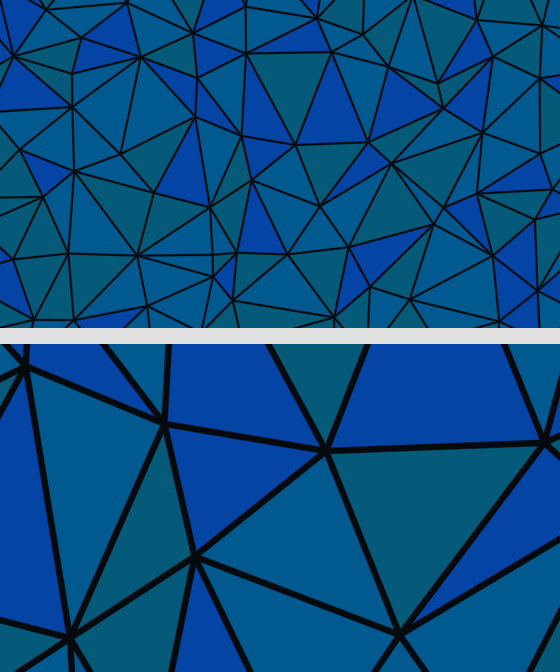
Top, the full canvas; bottom, a detail of the centre.
Write a WebGL 2 fragment shader that draws this background.

```glsl
#version 300 es
precision highp float;
// Irregular mesh of flat blue and teal triangles with thin dark edges.

uniform vec2 u_resolution;
out vec4 fragColor;

// Two random values in 0..1 for an integer cell.
vec2 hash2(vec2 cell) {
    uvec2 v = uvec2(ivec2(cell) + 1024) * 1664525u + 1013904223u;
    v.x += v.y * 1664525u;
    v.y += v.x * 1664525u;
    v ^= v >> 16u;
    v.x += v.y * 1664525u;
    v.y += v.x * 1664525u;
    v ^= v >> 16u;
    return vec2(v >> 8u) / 16777216.0;
}

float cross2(vec2 a, vec2 b) {
    return a.x * b.y - a.y * b.x;
}

// True if the triangle encloses the origin, for either winding.
bool enclosesOrigin(vec2 a, vec2 b, vec2 c) {
    vec3 side = vec3(cross2(a, b), cross2(b, c), cross2(c, a));
    return all(greaterThanEqual(side, vec3(0.0))) || all(lessThanEqual(side, vec3(0.0)));
}

// Twice the circumcentre of a triangle.
vec2 doubleCentre(vec2 a, vec2 b, vec2 c) {
    vec2 u = b - a, v = c - a;
    float du = dot(u, a + b), dv = dot(v, a + c);
    return vec2(du * v.y - dv * u.y, dv * u.x - du * v.x) / cross2(u, v);
}

// Distance from the origin to the line through a and b.
float lineDistance(vec2 a, vec2 b) {
    return abs(cross2(a, b)) / length(b - a);
}

void main() {
    float density = 5.8;
    vec2 p = gl_FragCoord.xy / u_resolution.y * density;
    vec2 home = floor(p);

    // Scattered vertices around the point: xy is relative position, zw the cell.
    vec4 sites[49];
    for (int i = 0; i < 49; i++) {
        vec2 cell = home + vec2(i % 7, i / 7) - 3.0;
        vec2 jitter = 0.5 + 0.86 * (hash2(cell) - 0.5);
        sites[i] = vec4(cell + jitter - p, cell);
    }

    // Shrink a huge triangle to the Delaunay triangle that holds the point.
    vec4 a = vec4(-30.0, -20.0, 0.0, 0.0);
    vec4 b = vec4(30.0, -20.0, 0.0, 0.0);
    vec4 c = vec4(0.0, 40.0, 0.0, 0.0);
    for (int step = 0; step < 24; step++) {
        vec2 centre2 = doubleCentre(a.xy, b.xy, c.xy);
        float deepest = -1e-4;
        int pick = -1;
        for (int i = 0; i < 49; i++) {
            vec2 q = sites[i].xy;
            float depth = dot(q - a.xy, q + a.xy - centre2);
            if (depth < deepest) {
                deepest = depth;
                pick = i;
            }
        }
        if (pick < 0) break;
        vec4 q = sites[pick];
        if (enclosesOrigin(q.xy, b.xy, c.xy)) a = q;
        else if (enclosesOrigin(a.xy, q.xy, c.xy)) b = q;
        else c = q;
    }

    // One of three flat fills per triangle.
    float choice = hash2(a.zw + b.zw + c.zw + 300.0).x;
    vec3 royal = vec3(0.015, 0.265, 0.645);
    vec3 ocean = vec3(0.0, 0.35, 0.56);
    vec3 teal = vec3(0.02, 0.35, 0.475);
    vec3 color = choice < 0.31 ? royal : choice < 0.67 ? ocean : teal;

    // Dark edges with a soft rim.
    float edge = min(lineDistance(a.xy, b.xy),
                 min(lineDistance(b.xy, c.xy), lineDistance(c.xy, a.xy))) / density;
    float soft = 0.8 / u_resolution.y;
    float ink = 1.0 - smoothstep(0.0033 - soft, 0.0033 + soft, edge);
    fragColor = vec4(mix(color, vec3(0.02, 0.04, 0.06), ink), 1.0);
}
```
